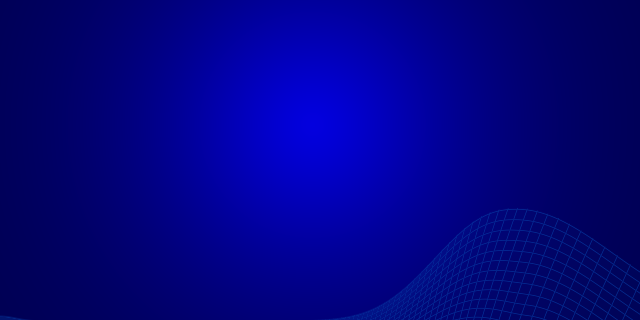
Write a Shadertoy shader that draws this background.

```glsl
// A deep blue backdrop with a soft round glow and a wireframe hill at lower right.
// The glow is an exponential falloff; the hill is a lopsided bell whose depth
// below the ridge and sideways lean form the two coordinates of a warped grid.

#define GLOW_CENTER vec2(0.977, 0.61)
#define GLOW_FALLOFF 2.4
#define GLOW_POWER 1.45
#define PEAK_X 1.615
#define PEAK_HEIGHT 0.352
#define LEAN 0.35
#define LINE_WIDTH 0.0030
#define LINE_OPACITY 0.62
#define EDGE_BLUE vec3(0.0, 0.0, 0.30)
#define CORE_BLUE vec3(0.01, 0.0, 0.87)
#define MESH_BLUE vec3(0.02, 0.25, 0.66)

// Height of the ridge: steep on the left, gentle on the right.
float ridgeHeight(float x) {
    float d = x - PEAK_X;
    float falloff = d < 0.0 ? 15.2 * pow(-d, 2.4) : 5.5 * d * d;
    float cornerSwell = 0.016 * exp(-x * x * 200.0);
    return PEAK_HEIGHT * exp(-falloff) + cornerSwell - 0.006;
}

// Coverage of lines at whole values of a coordinate, with even thickness.
float gridLine(float coord, float pixel) {
    float slope = length(vec2(dFdx(coord), dFdy(coord))) / pixel;
    float distanceToLine = abs(fract(coord - 0.5) - 0.5) / max(slope, 0.001);
    float halfWidth = 0.5 * LINE_WIDTH;
    float coverage = 1.0 - smoothstep(halfWidth - 0.6 * pixel, halfWidth + 0.6 * pixel, distanceToLine);
    return coverage * min(1.0, LINE_WIDTH / pixel);
}

void mainImage(out vec4 fragColor, in vec2 fragCoord) {
    // Canvas units: height is 1, width is 2 on a two-to-one canvas.
    float pixel = 1.0 / iResolution.y;
    vec2 p = fragCoord / iResolution.xy * vec2(2.0, 1.0);

    // Radial glow
    float radius = length(p - GLOW_CENTER);
    float glow = exp(-GLOW_FALLOFF * pow(radius, GLOW_POWER));
    vec3 color = mix(EDGE_BLUE, CORE_BLUE, glow);

    // Grid coordinates, packed tightly toward the left foot of the hill
    float depth = ridgeHeight(p.x) - p.y;
    float layerSpacing = mix(0.014, 0.033, smoothstep(1.2, 1.65, p.x));
    float layer = depth / layerSpacing;
    float across = max(p.x + LEAN * depth, 0.85);
    float rib = log(0.011 + 0.031 * (across - 1.0)) / 0.031;

    // Wireframe, cut off above the ridge
    float inside = smoothstep(-LINE_WIDTH - pixel, -0.5 * LINE_WIDTH, depth);
    float lines = max(gridLine(layer, pixel), gridLine(rib, pixel));
    float foot = 1.0 - smoothstep(1.2, 1.6, p.x);
    float fill = 0.06 + 0.28 * foot * exp(-depth * 12.0);
    color = mix(color, MESH_BLUE, inside * max(lines * LINE_OPACITY, fill));

    fragColor = vec4(color, 1.0);
}
```
